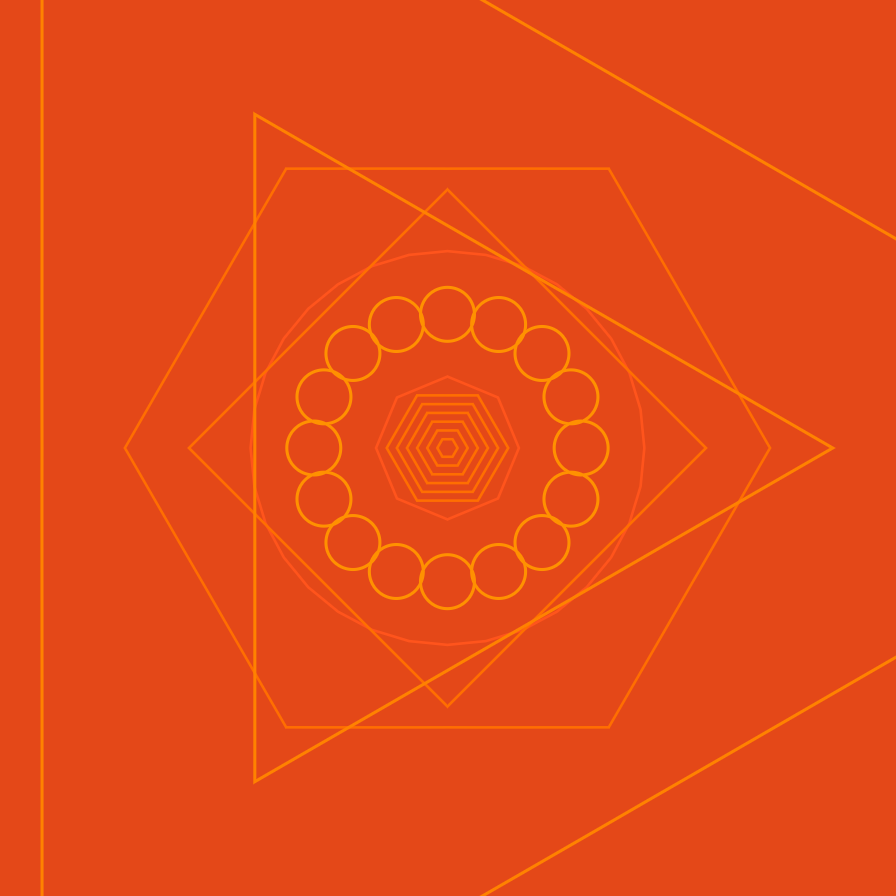
A Shadertoy shader for this background:

```glsl
// Concentric line geometry: polygons, a ring of circles and nested hexagons on flat orange.

const float TAU = 6.2831853;

// Colours
const vec3 BACKGROUND = vec3(0.894, 0.282, 0.094);
const vec3 CORAL      = vec3(1.000, 0.330, 0.110);
const vec3 ORANGE     = vec3(1.000, 0.430, 0.005);
const vec3 TANGERINE  = vec3(1.000, 0.510, 0.000);
const vec3 AMBER      = vec3(1.000, 0.570, 0.000);

// Layout, as fractions of the canvas
const vec2  CENTRE          = vec2(-0.0006, 0.0);
const float THIN_LINE       = 0.0029;
const float BOLD_LINE       = 0.0034;
const float OUTER_TRIANGLE  = 0.9050;
const float INNER_TRIANGLE  = 0.4300;
const float HEXAGON         = 0.3600;
const float DIAMOND         = 0.2885;
const float ROUND_POLYGON   = 0.2197;
const float OCTAGON         = 0.0797;
const float NEST_STEP       = 0.0113;
const int   NEST_COUNT      = 6;
const int   RING_COUNT      = 16;
const float RING_RADIUS     = 0.1492;
const float RING_DISC       = 0.0301;

// Signed distance to the edge lines of a regular polygon with a vertex at angle zero
float polygonDistance(vec2 p, float sides, float circumradius) {
    float sector = TAU / sides;
    float angle = mod(atan(p.y, p.x), sector) - 0.5 * sector;
    return length(p) * cos(angle) - circumradius * cos(0.5 * sector);
}

// Antialiased coverage of a stroke centred on distance zero
float stroke(float dist, float width, float pixel) {
    return clamp((0.5 * width - abs(dist)) / pixel + 0.5, 0.0, 1.0);
}

void mainImage(out vec4 fragColor, in vec2 fragCoord) {
    float pixel = 1.0 / min(iResolution.x, iResolution.y);
    vec2 p = (fragCoord - 0.5 * iResolution.xy) * pixel - CENTRE;
    vec3 color = BACKGROUND;

    // Coral outlines
    float coral = max(stroke(polygonDistance(p, 32.0, ROUND_POLYGON), THIN_LINE, pixel),
                      stroke(polygonDistance(p, 8.0, OCTAGON), THIN_LINE, pixel));
    color = mix(color, CORAL, coral);

    // Large hexagon, diamond and nested hexagons
    float orange = max(stroke(polygonDistance(p, 6.0, HEXAGON), THIN_LINE, pixel),
                       stroke(polygonDistance(p, 4.0, DIAMOND), THIN_LINE, pixel));
    for (int i = 1; i <= NEST_COUNT; i++) {
        float dist = polygonDistance(p, 6.0, float(i) * NEST_STEP);
        orange = max(orange, stroke(dist, THIN_LINE, pixel));
    }
    color = mix(color, ORANGE, orange);

    // Triangles pointing right
    float triangles = max(stroke(polygonDistance(p, 3.0, OUTER_TRIANGLE), BOLD_LINE, pixel),
                          stroke(polygonDistance(p, 3.0, INNER_TRIANGLE), BOLD_LINE, pixel));
    color = mix(color, TANGERINE, triangles);

    // Ring of overlapping circles
    float ring = 0.0;
    for (int i = 0; i < RING_COUNT; i++) {
        float angle = TAU * float(i) / float(RING_COUNT);
        vec2 disc = RING_RADIUS * vec2(cos(angle), sin(angle));
        ring = max(ring, stroke(length(p - disc) - RING_DISC, BOLD_LINE, pixel));
    }
    color = mix(color, AMBER, ring);

    fragColor = vec4(color, 1.0);
}
```
